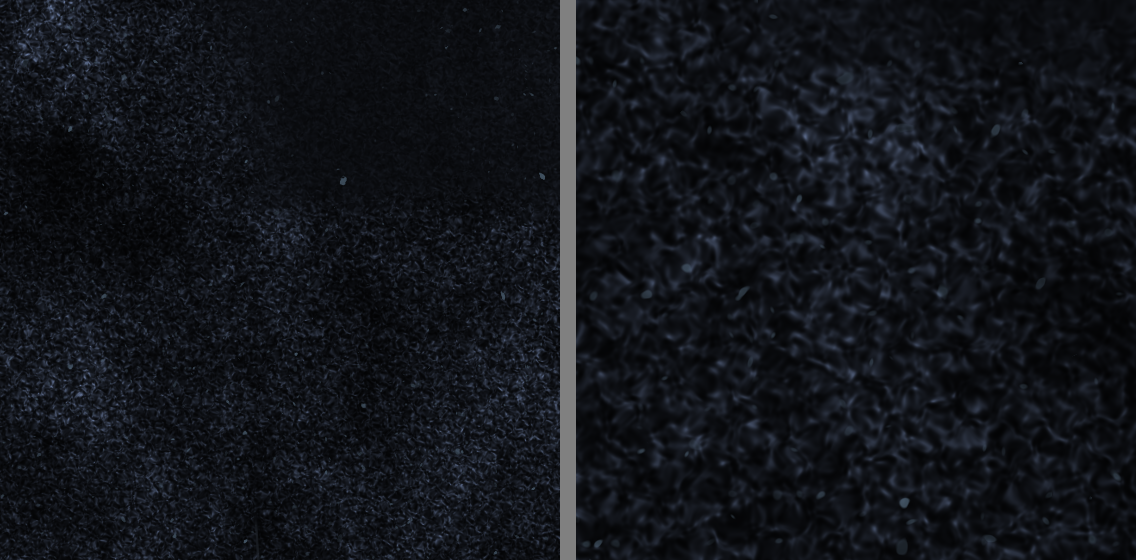
Left: the whole. Right: its middle third, enlarged.
Give the GLSL for this texture, as a WebGL 1 fragment shader.

```glsl
precision highp float;
uniform vec2 u_resolution;

const vec3 NAVY_TINT = vec3(0.86, 1.0, 1.30);
const vec3 FLECK_COLOR = vec3(0.30, 0.38, 0.45);
const float BASE_LEVEL = 0.062;

float hash(vec2 p) {
  vec3 q = fract(vec3(p.xyx) * 0.1031);
  q += dot(q, q.yzx + 33.33);
  return fract((q.x + q.y) * q.z);
}

vec2 hash2(vec2 p) {
  return vec2(hash(p + 17.3), hash(p + 91.7));
}

float noise(vec2 p) {
  vec2 i = floor(p);
  vec2 f = fract(p);
  f = f * f * (3.0 - 2.0 * f);
  return mix(mix(hash(i), hash(i + vec2(1.0, 0.0)), f.x),
             mix(hash(i + vec2(0.0, 1.0)), hash(i + 1.0), f.x), f.y);
}

float fbm(vec2 p) {
  float sum = 0.0;
  float weight = 0.5;
  for (int i = 0; i < 5; i++) {
    sum += weight * noise(p);
    p = mat2(1.6, 1.2, -1.2, 1.6) * p + 7.1;
    weight *= 0.5;
  }
  return sum;
}

mat2 rotation(float angle) {
  float c = cos(angle);
  float s = sin(angle);
  return mat2(c, s, -s, c);
}

// Soft band around a segment
float band(vec2 p, vec2 a, vec2 b, float width) {
  vec2 ab = b - a;
  float along = clamp(dot(p - a, ab) / dot(ab, ab), 0.0, 1.0);
  float d = length(p - a - ab * along) / width;
  return exp(-d * d);
}

// Fine woven grain, centred on zero
float grain(vec2 p) {
  vec2 warp = vec2(noise(p * 90.0), noise(p * 90.0 + 40.0)) * 0.006;
  vec2 q = rotation(0.5) * (p + warp);
  float coarse = noise(q * vec2(170.0, 240.0) + 11.0);
  float fine = noise(q * vec2(330.0, 290.0) + 63.0);
  return coarse * 0.58 + fine * 0.42 - 0.5;
}

// One irregular chip per occupied cell
float flecks(vec2 p, float cells, float size, float density, float pixel) {
  vec2 id = floor(p * cells) + cells * 3.0;
  vec2 center = 0.3 + 0.4 * hash2(id);
  vec2 q = rotation(6.283 * hash(id + 5.9)) * (fract(p * cells) - center) / cells;
  float radius = size * mix(0.5, 1.0, hash(id + 23.1));
  q.x *= mix(1.1, 2.3, hash(id + 47.0));
  float rough = (noise(p * 260.0) - 0.5) * radius * 0.9;
  float d = length(q) - radius + rough;
  float soft = max(pixel, 0.0012);
  float present = step(hash(id + 71.4), density);
  float strength = mix(0.25, 1.0, pow(hash(id + 3.3), 2.0));
  return present * strength * (1.0 - smoothstep(-soft, soft, d));
}

void main() {
  vec2 p = gl_FragCoord.xy / u_resolution;
  float pixel = 1.0 / min(u_resolution.x, u_resolution.y);

  // Broad worn patches
  float cloud = fbm(p * vec2(5.0, 3.5) + 2.7) - 0.48;
  float mottle = fbm(p * 19.0 + 31.0) - 0.48;
  vec2 drift = p + 0.08 * vec2(cloud, mottle);
  float worn = band(drift, vec2(0.13, 1.0), vec2(0.26, 0.68), 0.08);
  worn += 0.8 * band(drift, vec2(0.17, 0.48), vec2(0.22, 0.25), 0.07);
  worn += 0.9 * band(drift, vec2(0.98, 0.36), vec2(0.72, 0.12), 0.15);
  float shade = band(drift, vec2(0.05, 0.72), vec2(0.2, 0.57), 0.09);
  shade += band(drift, vec2(0.47, 0.56), vec2(0.48, 0.05), 0.05);

  // Smoother upper right area
  float calm = smoothstep(0.36, 0.52, drift.x + 0.25 * (drift.y - 0.8));
  calm *= smoothstep(0.60, 0.68, drift.y);

  // Dark surface
  float exposure = cloud * 1.3 + mottle * 0.9 + worn * 0.32 - shade * 0.3;
  exposure = mix(exposure, exposure * 0.4 - 0.15, calm);
  exposure += grain(p) * mix(3.1, 1.3, calm);
  vec3 color = NAVY_TINT * BASE_LEVEL * exp(exposure);

  // Scattered chips, denser on worn patches
  float density = clamp(0.55 + worn * 0.6 + cloud * 1.5 - calm * 0.3, 0.1, 1.4);
  float chips = 0.75 * flecks(p, 74.0, 0.0028, density * 0.24, pixel);
  chips = max(chips, flecks(p + 0.37, 33.0, 0.0050, density * 0.17, pixel));
  chips = max(chips, flecks(p + 0.71, 14.0, 0.0095, density * 0.10, pixel));
  color = mix(color, FLECK_COLOR, chips * 0.8);

  // Short crease at the lower edge
  float creaseX = 0.457 + 0.06 * (0.07 - p.y);
  float crease = 1.0 - smoothstep(0.0008, 0.0008 + 1.5 * pixel, abs(p.x - creaseX));
  crease *= 1.0 - smoothstep(0.05, 0.08, p.y);
  color = mix(color, vec3(0.13, 0.15, 0.18), crease * 0.6);

  gl_FragColor = vec4(color, 1.0);
}
```
